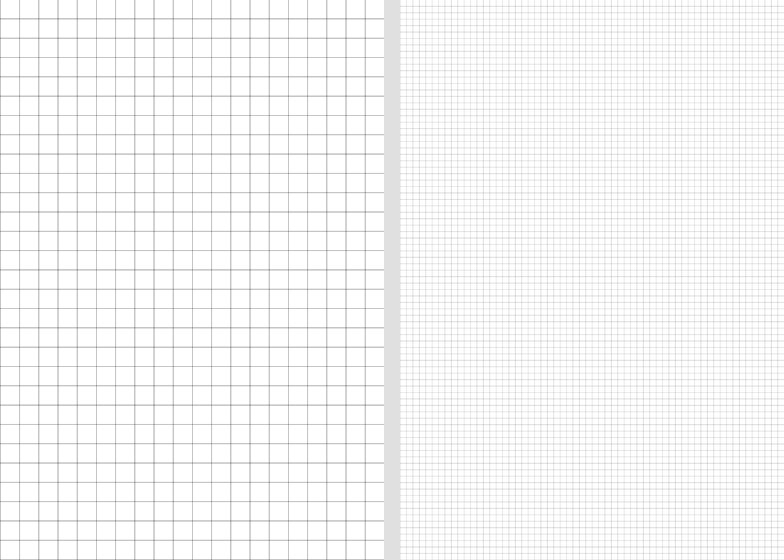
Left: one tile. Right: repeated 3 by 3.
A Shadertoy shader for this pattern:

```glsl
// Plain square grid: fine grey rules on white paper, 20 cells by 29.
// Each axis box-filters its nearest rule over the pixel footprint; the rules
// sit just inside the left and bottom edges, so neighbouring tiles share them.

// Share of a footprint covered by a rule, all lengths in cells.
vec2 ruleCoverage(vec2 dist, vec2 halfWidth, vec2 footprint) {
    vec2 nearEnd = max(dist - 0.5 * footprint, -halfWidth);
    vec2 farEnd = min(dist + 0.5 * footprint, halfWidth);
    return clamp((farEnd - nearEnd) / footprint, 0.0, 1.0);
}

void mainImage(out vec4 fragColor, in vec2 fragCoord) {
    // Whole cells across and down, nudged inward from the lower left corner
    vec2 cells = vec2(20.0, 29.0);
    vec2 grid = fragCoord / iResolution.xy * cells - 0.022;

    // Distance to the nearest vertical and horizontal rule
    vec2 dist = abs(grid - round(grid));

    // Slightly wider than a pixel, for soft hairlines
    vec2 footprint = 1.3 * cells / iResolution.xy;
    vec2 rule = 0.54 * ruleCoverage(dist, vec2(0.0142), footprint);

    // Crossings darken where the two rules overlap
    vec3 paper = vec3(1.0);
    fragColor = vec4(paper * (1.0 - rule.x) * (1.0 - rule.y), 1.0);
}
```
